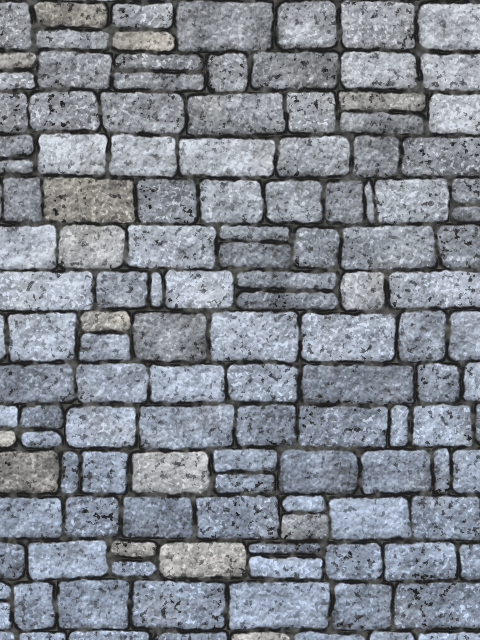
Give the GLSL for this texture, as a Shadertoy shader.

```glsl
// Weathered dry-stone wall: uneven courses of lichen-speckled grey blocks with dark joints.

const float COURSE_HEIGHT = 0.094;
const float JOINT = 0.0036;
const vec3 COOL_HIGH = vec3(0.975, 1.0, 1.035);
const vec3 COOL_LOW = vec3(0.925, 1.0, 1.115);
const vec3 WARM = vec3(1.04, 1.0, 0.93);
const vec3 SHADOW = vec3(0.12, 0.12, 0.12);
const vec3 MORTAR = vec3(0.37, 0.37, 0.36);

float hash(vec2 p) {
    vec3 q = fract(vec3(p.xyx) * 0.1031);
    q += dot(q, q.yzx + 33.33);
    return fract((q.x + q.y) * q.z);
}

vec2 gradient(vec2 cell) {
    float angle = 6.2832 * hash(cell);
    return vec2(cos(angle), sin(angle));
}

float gradientNoise(vec2 p) {
    vec2 i = floor(p), f = p - i;
    vec2 u = f * f * f * (f * (f * 6.0 - 15.0) + 10.0);
    vec2 e = vec2(1.0, 0.0);
    float low = mix(dot(gradient(i), f), dot(gradient(i + e), f - e), u.x);
    float high = mix(dot(gradient(i + e.yx), f - e.yx), dot(gradient(i + 1.0), f - 1.0), u.x);
    return mix(low, high, u.y);
}

float fbm(vec2 p, int octaves) {
    float sum = 0.0, amplitude = 1.0;
    for (int k = 0; k < octaves; k++) {
        sum += amplitude * gradientNoise(p);
        p = mat2(1.6, 1.2, -1.2, 1.6) * p + 17.3;
        amplitude *= 0.6;
    }
    return sum;
}

// Irregular interval holding t: (start, end, index)
vec3 span(float t, float size, float jitter, float seed) {
    float i = floor(t / size);
    if (t / size < i + jitter * hash(vec2(i, seed))) i -= 1.0;
    float start = i + jitter * hash(vec2(i, seed));
    float end = i + 1.0 + jitter * hash(vec2(i + 1.0, seed));
    return vec3(start * size, end * size, i);
}

// Cuts an interval in two and keeps the part holding t
vec2 cut(vec2 range, float t, float share) {
    float middle = mix(range.x, range.y, share);
    return t < middle ? vec2(range.x, middle) : vec2(middle, range.y);
}

float roundedBox(vec2 p, vec2 halfSize, float radius) {
    vec2 q = abs(p) - halfSize + radius;
    return length(max(q, 0.0)) + min(max(q.x, q.y), 0.0) - radius;
}

// Surface brightness offset from stains, relief lit from above, and lichen
float weathering(vec2 p, float lichen) {
    float stains = 0.17 * fbm(p * 13.0, 4);
    float relief = fbm(p * 42.0, 3) - fbm(p * 42.0 + vec2(-0.08, 0.2), 3);
    float patches = smoothstep(-0.35, 0.35, gradientNoise(p * 21.0 + 5.0));
    float pale = smoothstep(0.08, 0.38, fbm(p * 95.0, 2)) * patches;
    float dark = smoothstep(0.12, 0.48, fbm(p * 72.0 + 40.0, 3)) * (1.3 - patches);
    float grain = 0.10 * gradientNoise(p * 150.0);
    return stains + 0.20 * relief + lichen * (0.21 * pale - 0.27 * dark) + grain;
}

void mainImage(out vec4 fragColor, in vec2 fragCoord) {
    vec2 p = fragCoord / iResolution.x;
    float height = iResolution.y / iResolution.x;
    float pixel = 1.0 / iResolution.x;

    // Courses and blocks
    vec2 bent = p + 0.010 * vec2(gradientNoise(p * 9.0 + 3.0), gradientNoise(p * 3.5));
    vec3 course = span(bent.y, COURSE_HEIGHT, 0.38, 7.0);
    float blockWidth = mix(0.135, 0.18, hash(vec2(course.z, 3.0)));
    vec3 block = span(bent.x + 0.37 * hash(vec2(course.z, 9.0)), blockWidth, 0.58, course.z + 20.0);
    vec2 xs = block.xy - 0.37 * hash(vec2(course.z, 9.0));
    vec2 ys = course.xy;
    vec2 id = vec2(block.z, course.z) + 50.0;

    // Some blocks are replaced by two thin ones or by a block and a sliver
    float kind = hash(id + 11.3);
    float share = mix(0.38, 0.64, hash(id + 4.7));
    if (kind < 0.15 && ys.y - ys.x > 0.08) ys = cut(ys, bent.y, share);
    else if (kind > 0.93) xs = cut(xs, bent.x, 0.8);
    vec2 center = 0.5 * vec2(xs.x + xs.y, ys.x + ys.y);
    vec2 halfSize = 0.5 * vec2(xs.y - xs.x, ys.y - ys.x);
    id += 0.37 * step(center.yx, bent.yx) * 0.0 + floor(center * 300.0);

    // Rough, slightly tilted outline
    vec2 local = bent - center;
    float tilt = 0.05 * (hash(id + 2.1) - 0.5);
    local += tilt * vec2(-local.y, local.x);
    vec2 inset = JOINT * (0.65 + 0.9 * vec2(hash(id + 6.1), hash(id + 8.2)));
    float radius = mix(0.008, 0.019, hash(id + 1.9));
    float d = roundedBox(local, halfSize - inset, radius);
    d += 0.0045 * fbm(p * 32.0 + id, 3);

    // Stone face, brighter along the upper rim and darker below
    float tone = mix(0.52, 0.74, hash(id + 5.5));
    float rim = smoothstep(-0.016, 0.0, d);
    float facing = clamp(local.y / halfSize.y, -1.0, 1.0);
    float light = tone + weathering(p, mix(0.6, 1.15, hash(id + 3.3)));
    light += rim * (0.10 * facing - 0.05);
    light = clamp(light, 0.13, 0.88);
    vec3 tint = mix(COOL_LOW, COOL_HIGH, smoothstep(0.1, 0.9, p.y / height));
    float warmth = smoothstep(0.8, 0.95, hash(id + 7.7)) * 0.7;
    tint = mix(tint, WARM, warmth + 0.15 * smoothstep(0.1, 0.5, gradientNoise(p * 8.0)));
    vec3 stone = light * mix(vec3(1.0), tint, smoothstep(0.12, 0.5, light));

    // Joints: deep shadow with patches of mortar
    float fill = smoothstep(-0.15, 0.4, fbm(p * 24.0 + 70.0, 3));
    fill = max(fill * 0.8, smoothstep(0.003, 0.009, d) * 0.7);
    vec3 joint = mix(SHADOW, MORTAR * (1.0 + 0.5 * gradientNoise(p * 90.0)), fill);
    float cover = 1.0 - smoothstep(-0.0012 - pixel, 0.0008 + 0.5 * pixel, d);
    fragColor = vec4(mix(joint, stone, cover), 1.0);
}
```
